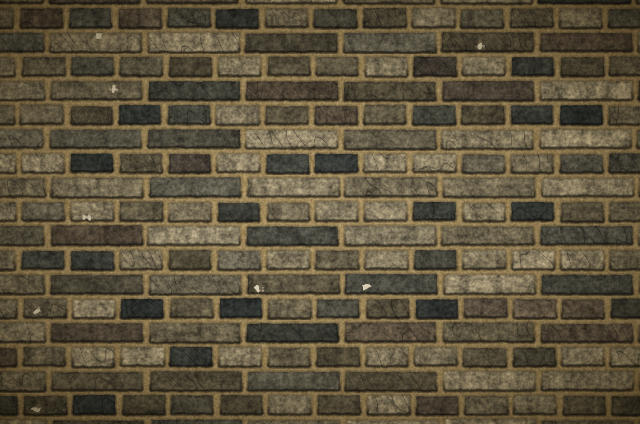
Write a WebGL 1 fragment shader that draws this texture.

```glsl
precision highp float;
uniform vec2 u_resolution;

const float ROWS = 17.53;          // courses over the canvas height
const float HEADER_LENGTH = 2.025; // lengths in course heights
const float STRETCHER_LENGTH = 4.05;

const vec3 MORTAR_DARK = vec3(0.45, 0.37, 0.22);
const vec3 MORTAR_LIGHT = vec3(0.74, 0.65, 0.47);
const vec3 BRICK_DARK = vec3(0.31, 0.285, 0.22);
const vec3 BRICK_LIGHT = vec3(0.61, 0.56, 0.45);
const vec3 SLATE = vec3(0.16, 0.18, 0.175);
const vec3 UMBER = vec3(0.29, 0.24, 0.20);
const vec3 CHIP = vec3(0.83, 0.79, 0.69);

float hash(vec2 p, float seed) {
  return fract(sin(dot(p, vec2(127.1, 311.7)) + seed * 74.7) * 4375.85);
}

vec2 gradient(vec2 cell) {
  float angle = 6.2832 * hash(cell, 0.5);
  return vec2(cos(angle), sin(angle));
}

// Gradient noise, roughly -0.7 to 0.7
float noise(vec2 p) {
  vec2 i = floor(p);
  vec2 f = p - i;
  vec2 u = f * f * f * (f * (f * 6.0 - 15.0) + 10.0);
  float a = dot(gradient(i), f);
  float b = dot(gradient(i + vec2(1.0, 0.0)), f - vec2(1.0, 0.0));
  float c = dot(gradient(i + vec2(0.0, 1.0)), f - vec2(0.0, 1.0));
  float d = dot(gradient(i + 1.0), f - 1.0);
  return mix(mix(a, b, u.x), mix(c, d, u.x), u.y);
}

float fbm(vec2 p) {
  float sum = 0.0;
  float amplitude = 0.6;
  for (int i = 0; i < 4; i++) {
    sum += amplitude * noise(p);
    p = p * 2.03 + 17.3;
    amplitude *= 0.6;
  }
  return sum;
}

float roundedBox(vec2 p, vec2 halfSize, float radius) {
  vec2 q = abs(p) - halfSize + radius;
  return length(max(q, 0.0)) + min(max(q.x, q.y), 0.0) - radius;
}

vec3 mortarColor(vec2 wall) {
  float grain = 0.55 + 0.5 * fbm(wall * 4.0) + 0.35 * noise(wall * 11.0);
  return mix(MORTAR_DARK, MORTAR_LIGHT, clamp(grain, 0.0, 1.0));
}

vec3 brickColor(vec2 wall, vec2 id, float isHeader) {
  vec2 p = wall + 7.0 * vec2(hash(id, 1.0), hash(id, 2.0));
  vec3 color = mix(BRICK_DARK, BRICK_LIGHT, hash(id, 3.0));
  float slate = smoothstep(0.66, 0.96, hash(id, 4.0));
  color = mix(color, SLATE, slate * mix(0.65, 0.88, isHeader));
  color = mix(color, UMBER, 0.6 * step(0.91, hash(id, 5.0)));
  // Cloudy stains, upright streaks and fine grain
  float wear = 0.45 * fbm(p * vec2(1.1, 1.6));
  wear += 0.28 * noise(p * vec2(3.2, 0.7)) * step(0.45, hash(id, 6.0));
  wear += 0.32 * noise(p * 5.0) + 0.28 * noise(p * 10.0);
  color *= 1.0 + wear;
  // Thin slanted scratches on some bricks
  float line = abs(noise(vec2(p.x * 1.3 + p.y * 0.7, p.y * 0.6)));
  float scratch = (1.0 - smoothstep(0.0, 0.035, line)) * step(0.6, hash(id, 7.0));
  return color * (1.0 - 0.3 * scratch);
}

// Pale spall at a random spot on a few bricks
float chipMask(vec2 local, vec2 halfSize, vec2 id, float aa) {
  vec2 spot = (vec2(hash(id, 8.0), hash(id, 9.0)) * 1.7 - 0.85) * halfSize;
  vec2 offset = (local - spot) * vec2(0.75, 1.0);
  float d = length(offset) - 0.11 + 0.17 * noise(local * 6.0 + id);
  return (1.0 - smoothstep(-aa, aa, d)) * step(0.92, hash(id, 10.0));
}

void main() {
  vec2 wall = gl_FragCoord.xy / u_resolution.y * ROWS - vec2(0.0, 0.28);
  float aa = 0.75 * ROWS / u_resolution.y;

  // Alternating courses of headers and stretchers
  float row = floor(wall.y);
  float isHeader = 1.0 - mod(row, 2.0);
  float pitch = mix(STRETCHER_LENGTH, HEADER_LENGTH, isHeader);
  float start = mix(2.03, 0.84, isHeader) - 0.006 * row;
  start += 0.07 * (hash(vec2(row, 3.0), 11.0) - 0.5);
  float along = (wall.x - start) / pitch;
  vec2 id = vec2(floor(along), row);
  vec2 local = vec2((fract(along) - 0.5) * pitch, fract(wall.y) - 0.5);

  // Brick outline with slight misplacement and worn edges
  vec2 halfSize = vec2(0.5 * pitch - 0.125, 0.405);
  halfSize -= 0.035 * vec2(hash(id, 12.0), hash(id, 13.0));
  local += 0.05 * (vec2(hash(id, 14.0), hash(id, 15.0)) - 0.5);
  float edge = roundedBox(local, halfSize, 0.07);
  edge += 0.035 * noise(wall * 3.0) + 0.025 * noise(wall * 8.0);
  float brick = 1.0 - smoothstep(-aa, aa, edge);

  // Shadow on the joint below, and a darkened lower arris
  float under = 1.0 - smoothstep(-0.45, 0.1, local.y);
  float shadow = (1.0 - smoothstep(0.0, 0.12, edge)) * mix(0.2, 0.62, under);
  float arris = smoothstep(-0.11, 0.0, edge) * mix(0.15, 0.6, under);
  vec3 face = brickColor(wall, id, isHeader) * (1.0 - arris);
  face = mix(face, CHIP, chipMask(local, halfSize, id, aa));
  vec3 color = mix(mortarColor(wall) * (1.0 - shadow), face, brick);

  // Light falling off warmly toward the corners
  vec2 fromCenter = gl_FragCoord.xy / u_resolution - 0.5;
  color *= 1.06 - dot(fromCenter, fromCenter) * vec3(1.05, 1.12, 1.3);
  gl_FragColor = vec4(clamp(color, 0.0, 1.0), 1.0);
}
```
